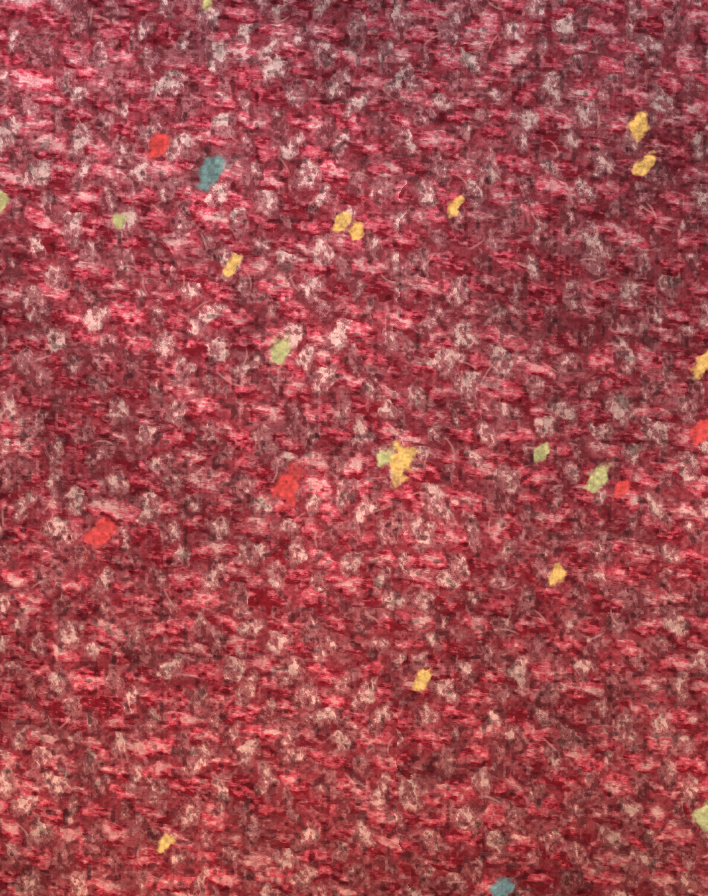
Give the GLSL for this texture, as a Shadertoy shader.

```glsl
// Crimson tweed: short red weft floats between upright heather-brown warp
// stitches, stepped row by row into a loose mirrored twill. Stretched noise
// frays the wool into fibres; flecks and loose hairs are scattered on top.

float hash(vec2 p) {
    return fract(sin(dot(p, vec2(127.1, 311.7))) * 43758.5453);
}

float noise(vec2 p) {
    vec2 i = floor(p), f = fract(p);
    f = f * f * (3.0 - 2.0 * f);
    return mix(mix(hash(i), hash(i + vec2(1, 0)), f.x),
               mix(hash(i + vec2(0, 1)), hash(i + vec2(1, 1)), f.x), f.y);
}

float fbm(vec2 p) {
    return 0.55 * noise(p) + 0.3 * noise(p * 2.1 + 17.0) + 0.15 * noise(p * 4.3 + 41.0);
}

// Dark crimson through red to dusty pink
vec3 redWool(float t) {
    vec3 c = mix(vec3(0.46, 0.11, 0.14), vec3(0.75, 0.29, 0.33), smoothstep(0.05, 0.6, t));
    return mix(c, vec3(0.82, 0.51, 0.5), smoothstep(0.55, 1.0, t));
}

// Umber through mauve brown to pale tan
vec3 brownWool(float t) {
    vec3 c = mix(vec3(0.45, 0.2, 0.21), vec3(0.61, 0.35, 0.35), smoothstep(0.0, 0.4, t));
    return mix(c, vec3(0.84, 0.66, 0.6), smoothstep(0.45, 0.95, t));
}

vec3 weave(vec2 p) {
    float rowStep = 0.0265, stitch = 0.062;
    vec2 w = p + 0.026 * (vec2(noise(p * 13.0), noise(p * 13.0 + 50.0)) - 0.5);
    w += 0.013 * (vec2(noise(p * 60.0), noise(p * 60.0 + 90.0)) - 0.5);
    w += 0.006 * (vec2(noise(p * 170.0), noise(p * 170.0 + 20.0)) - 0.5);
    float side = sign(w.x - 0.45);
    w.x = abs(w.x - 0.45);

    float grain = fbm(p * 210.0);
    float weftFibre = fbm(vec2(p.x * 75.0, (p.y + 0.12 * p.x) * 200.0));
    float warpFibre = fbm(vec2((p.x + 0.25 * p.y) * 180.0, p.y * 95.0) + 30.0);
    float heather = smoothstep(0.4, 0.75, fbm(p * vec2(45.0, 75.0) + 70.0));
    vec3 col = mix(redWool(grain * 0.4), brownWool(grain * 0.65), 0.3 + 0.5 * heather);

    for (int j = -1; j <= 1; j++) {
        float row = floor(w.y / rowStep) + float(j);
        float slide = -row * 0.36 + 0.22 * hash(vec2(row, side));
        float cell = floor(w.x / stitch + slide);
        for (int i = -1; i <= 1; i++) {
            vec2 id = vec2(cell + float(i) + 60.0 * side, row);
            float h = hash(id), k = hash(id + 7.3), m = hash(id + 3.9);
            vec2 d = w - vec2((cell + float(i) + 0.5 - slide) * stitch, (row + 0.5) * rowStep);

            // Lying red float, frayed and tapered at its ends
            vec2 r = d + vec2(0.012 * (h - 0.5), 0.007 * (k - 0.5));
            r.y += 0.14 * side * r.x;
            float e = length(vec2(r.x / (0.019 + 0.012 * h), r.y / (0.0095 + 0.003 * m)));
            float cover = 1.0 - smoothstep(0.7, 1.15, e + 1.1 * (weftFibre - 0.5));
            float light = 0.6 - 0.32 * e * e + 16.0 * r.y + 1.4 * (weftFibre - 0.5)
                        + 0.8 * (grain - 0.5) + 0.5 * (m - 0.5);
            vec3 wool = mix(redWool(light), brownWool(light), 0.65 * heather);
            col = mix(col, wool, cover);

            // Upright brown stitch at the end of the float
            vec2 b = d + vec2(0.5 * stitch + 0.012 * (m - 0.5), 0.012 * (h - 0.5));
            b.x += 0.5 * (k - 0.3) * b.y;
            e = length(vec2(b.x / (0.009 + 0.006 * k), b.y / (0.014 + 0.008 * m)));
            cover = 1.0 - smoothstep(0.65, 1.15, e + 1.1 * (warpFibre - 0.5));
            light = 0.55 - 0.28 * e * e + 6.0 * b.y + 1.3 * (warpFibre - 0.5)
                  + 1.1 * (grain - 0.5) + 0.55 * (k - 0.5);
            col = mix(col, brownWool(light), 0.92 * cover);
        }
    }
    return col;
}

vec3 fleckColor(float h) {
    if (h < 0.42) return vec3(0.97, 0.76, 0.42);
    if (h < 0.66) return vec3(0.79, 0.76, 0.5);
    if (h < 0.82) return vec3(0.45, 0.58, 0.56);
    return vec3(0.91, 0.31, 0.29);
}

void mainImage(out vec4 fragColor, in vec2 fragCoord) {
    vec2 p = fragCoord / iResolution.y;
    float aspect = iResolution.x / iResolution.y;
    vec3 col = weave(p);

    // Dye drift: cooler above, warmer below, lighter to the left, with cloudy patches
    col *= mix(vec3(1.02, 0.93, 0.87), vec3(0.99, 1.05, 1.12), p.y);
    col *= 1.11 - 0.16 * p.x + 0.2 * (noise(p * 5.0) - 0.5) + 0.24 * (noise(p * 22.0 + 8.0) - 0.5);

    // Fuzz: pale fibre tips and dark pinholes
    float fuzz = fbm(p * 260.0 + 60.0);
    col *= 0.8 + 0.44 * fuzz;
    col = mix(col, vec3(0.86, 0.66, 0.62), 0.5 * smoothstep(0.66, 0.88, noise(p * 190.0 + 33.0)) * fuzz);
    col *= 1.0 - 0.28 * smoothstep(0.64, 0.9, noise(p * 150.0 + 80.0));

    // Loose hairs, each a short bent line
    for (int i = 0; i < 90; i++) {
        vec2 s = vec2(float(i), 3.0);
        vec2 d = p - vec2(hash(s) * aspect, hash(s + 11.0));
        float a = 6.283 * hash(s + 23.0);
        d = mat2(cos(a), sin(a), -sin(a), cos(a)) * d;
        d.y += (hash(s + 31.0) - 0.5) * 60.0 * d.x * d.x;
        float hair = (1.0 - smoothstep(0.0004, 0.002, abs(d.y)))
                   * (1.0 - smoothstep(0.006, 0.014, abs(d.x)));
        col = mix(col, vec3(0.85, 0.64, 0.58), 0.45 * hair);
    }

    // Coloured wool flecks with ragged rims
    float rag = fbm(p * 95.0) - 0.5, tuft = fbm(p * 210.0 + 9.0);
    for (int i = 0; i < 26; i++) {
        vec2 s = vec2(float(i), 71.0);
        vec2 d = p - vec2(hash(s) * aspect, hash(s + 5.0));
        d.x -= 0.3 * d.y;
        float size = mix(0.01, 0.021, pow(hash(s + 9.0), 1.6));
        float e = length(d * vec2(1.15, 0.85)) / size + 1.3 * rag;
        vec3 fleck = fleckColor(hash(s + 13.0)) * (0.7 + 0.6 * tuft);
        col = mix(col, fleck, 0.9 * (1.0 - smoothstep(0.6, 1.1, e)));
    }
    fragColor = vec4(clamp(col, 0.0, 1.0), 1.0);
}
```
